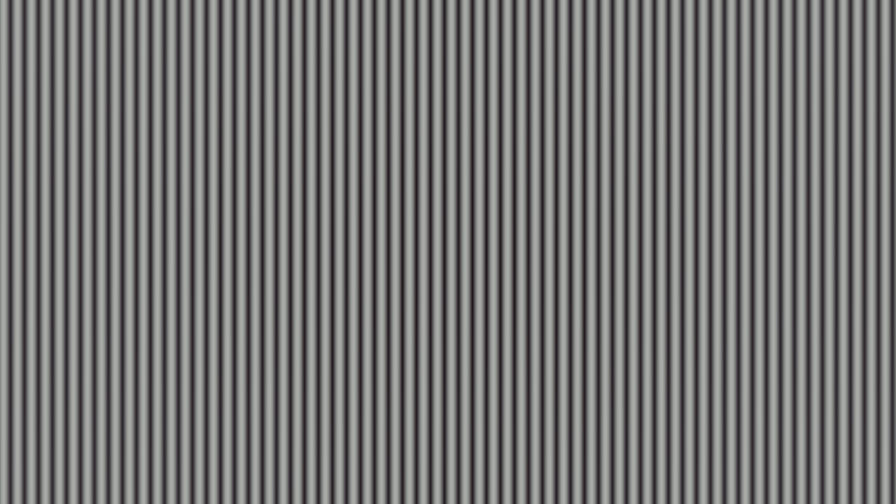
Give the GLSL for this pattern, as a Shadertoy shader.

```glsl
const float TAU = 6.2831853;
const float STRIPES = 64.0;

// Layered sines give each groove its own small offset, -1 to 1
float grooveVariation(float id) {
    return 0.6 * sin(id * 2.4) + 0.4 * sin(id * 5.3 + 1.0);
}

// Lift of the shadows: low at the centre, high at the borders, wraps both ways
float borderLift(vec2 uv) {
    return 0.5 + 0.35 * cos(TAU * uv.x) + 0.15 * cos(TAU * uv.y);
}

void mainImage(out vec4 fragColor, in vec2 fragCoord) {
    vec2 uv = fragCoord / iResolution.xy;
    float phase = uv.x * STRIPES;

    // Rounded vertical ridges: crest at 0.25, groove at 0.75 of each repeat
    float ridge = 0.5 + 0.5 * sin(TAU * phase);

    // The groove index changes on the crest, where the groove colour is hidden
    float id = mod(floor(phase - 0.25), STRIPES);
    float lift = borderLift(uv) - 0.45 + 0.12 * grooveVariation(id);

    // Linear light colours: warm dark groove, neutral grey crest
    vec3 groove = vec3(0.0195, 0.0120, 0.0175) + vec3(0.015, 0.015, 0.018) * lift;
    vec3 crest = vec3(0.402, 0.416, 0.403);

    // Slight red cast on the left flank of each groove
    groove.r -= 0.003 * cos(TAU * phase);

    vec3 color = mix(max(groove, 0.0), crest, ridge);
    fragColor = vec4(pow(color, vec3(1.0 / 2.2)), 1.0);
}
```
